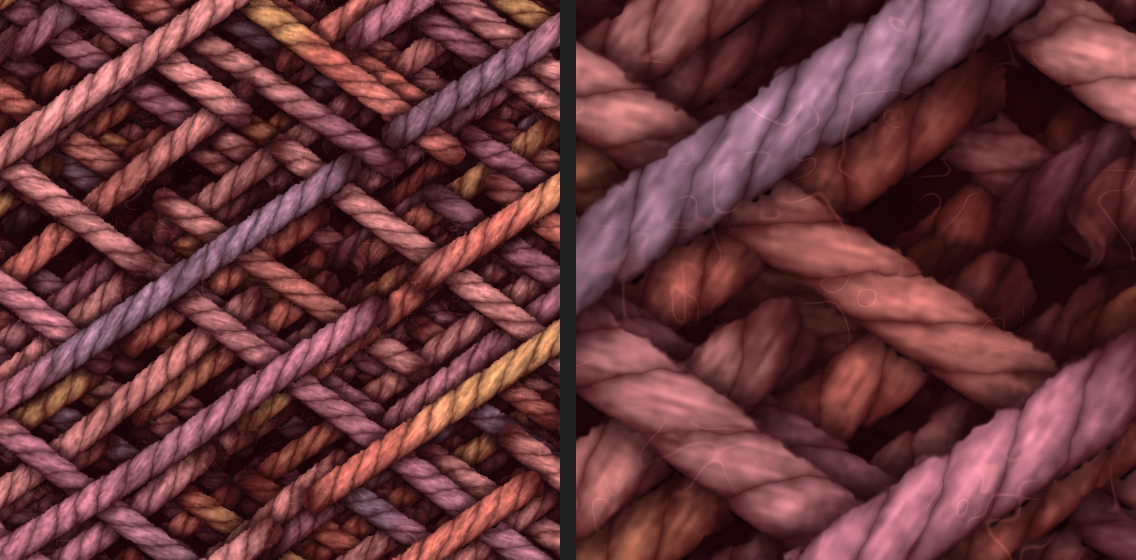
Left, the full canvas; right, a detail of the centre.
Give the GLSL for this texture, as a WebGL 1 fragment shader.

```glsl
precision highp float;
uniform vec2 u_resolution;

const int LAYERS = 9;
const vec3 PLUM = vec3(0.50, 0.38, 0.45);
const vec3 MAUVE = vec3(0.64, 0.40, 0.45);
const vec3 ROSE = vec3(0.76, 0.49, 0.48);
const vec3 BRICK = vec3(0.75, 0.41, 0.36);
const vec3 OCHRE = vec3(0.80, 0.57, 0.39);
const vec3 HOLLOW = vec3(0.105, 0.016, 0.028);

float hash(vec2 p) {
  vec3 h = fract(vec3(p.xyx) * 0.1031);
  h += dot(h, h.yzx + 33.33);
  return fract((h.x + h.y) * h.z);
}

float noise(vec2 p) {
  vec2 i = floor(p);
  vec2 f = fract(p);
  f = f * f * (3.0 - 2.0 * f);
  return mix(mix(hash(i), hash(i + vec2(1.0, 0.0)), f.x),
             mix(hash(i + vec2(0.0, 1.0)), hash(i + vec2(1.0)), f.x), f.y);
}

vec2 rotate(vec2 p, float angle) {
  vec2 axis = vec2(cos(angle), sin(angle));
  return vec2(dot(p, axis), dot(p, vec2(-axis.y, axis.x)));
}

// Hand-dyed gradient from cool to warm
vec3 dye(float warmth) {
  vec3 c = mix(PLUM, MAUVE, smoothstep(0.12, 0.32, warmth));
  c = mix(c, ROSE, smoothstep(0.36, 0.52, warmth));
  c = mix(c, BRICK, smoothstep(0.57, 0.70, warmth));
  return mix(c, OCHRE, smoothstep(0.77, 0.88, warmth));
}

// Fine fibres that lean with the twist, broken by small flecks
float fibres(vec2 q) {
  vec2 f = rotate(q, 0.38);
  return 0.45 * noise(f * vec2(75.0, 270.0)) + 0.35 * noise(f * vec2(40.0, 120.0) + 7.0)
       + 0.20 * noise(q * 190.0 + 3.0);
}

// One layer of parallel twisted strands, laid with its shadow over what is below
vec3 layYarn(vec3 under, vec2 p, float angle, float spacing, float radius,
             float span, float density, float light, float seed, float blur) {
  vec2 q = rotate(p - 0.5, angle) + vec2(hash(vec2(seed, 3.0)), hash(vec2(seed, 8.0)));
  q.y += 0.016 * (noise(vec2(q.x * 3.0, seed * 5.0)) - 0.5);

  // Row and piece of this strand
  float row = floor(q.y / spacing);
  float slack = 0.5 * spacing - radius;
  float y = q.y - (row + 0.5) * spacing - 0.8 * slack * (hash(vec2(row, seed)) - 0.5);
  float along = q.x / span + hash(vec2(row, seed + 20.0));
  float piece = floor(along);
  float x = (along - piece - 0.5) * span;
  vec2 id = vec2(row + seed * 13.0, piece);
  float present = step(hash(id + 31.0), density);

  // Two plies wound unevenly around each other
  float t = clamp(y / radius, -1.0, 1.0);
  float uneven = 0.55 * noise(q * vec2(17.0, 24.0)) + 0.10 * noise(q * 110.0);
  float turn = fract(q.x / (2.0 * radius) - 0.55 * t * (1.0 + 0.2 * t * t) + uneven + hash(id));
  float ply = pow(4.0 * turn * (1.0 - turn), 0.7);

  // Capsule outline with fuzz
  float halo = min(0.6 * slack, 0.026);
  float halfSpan = 0.5 * span - radius - halo;
  float fuzz = 0.005 * (noise(q * 95.0) - 0.5) + 0.004 * (noise(q * 230.0) - 0.5);
  float d = length(vec2(max(abs(x) - halfSpan, 0.0), y));
  d += fuzz - radius * (0.86 + 0.14 * ply);
  float cover = present * (1.0 - smoothstep(-blur, blur, d));
  float shadow = present * (1.0 - smoothstep(-0.004, halo, d));

  // Round shading, grooves and strand ends that sink away
  float round = sqrt(max(1.0 - t * t, 0.0));
  float shade = 0.20 + 0.70 * round + 0.18 * t;
  shade *= mix(0.50, 1.08, ply);
  shade *= 0.62 + 0.76 * fibres(q);
  shade *= mix(0.35, 1.0, smoothstep(-radius, 0.05, halfSpan - abs(x)));
  shade *= 0.86 + 0.28 * noise(q * 14.0 + seed);

  float drift = noise(vec2(q.x * 3.5, row * 7.3 + seed * 11.0));
  float warmth = 0.60 * hash(id + 57.0) + 0.40 * drift;
  float lit = shade * light;
  vec3 yarn = dye(warmth) * lit;
  yarn *= mix(vec3(1.04, 0.62, 0.66), vec3(1.0), smoothstep(0.15, 0.75, lit));
  yarn += 0.35 * HOLLOW;
  return mix(mix(under, HOLLOW, 0.74 * shadow), yarn, cover);
}

// Thin loose hairs
float hairs(vec2 p, float scale) {
  vec2 bend = vec2(noise(p * 31.0), noise(p * 31.0 + 40.0));
  float line = abs(noise(p * scale + 2.0 * bend) - 0.5);
  return (1.0 - smoothstep(0.0, 0.05, line)) * smoothstep(0.5, 0.75, noise(p * 27.0 + 9.0));
}

void main() {
  float shortSide = min(u_resolution.x, u_resolution.y);
  vec2 p = gl_FragCoord.xy / shortSide;
  float blur = max(0.0018, 1.0 / shortSide);
  vec3 colour = HOLLOW * (0.6 + 0.8 * noise(p * 40.0));

  // Crossing layers from deep and crowded to high and sparse
  for (int i = 0; i < LAYERS; i++) {
    float seed = float(i) + 1.0;
    float depth = float(i) / float(LAYERS - 1);
    float side = mod(seed, 2.0) * 2.0 - 1.0;
    float angle = side * (0.61 + 0.10 * (hash(vec2(seed, 71.0)) - 0.5));
    colour = layYarn(colour, p, angle, mix(0.078, 0.21, depth * depth),
                     mix(0.021, 0.027, depth), mix(0.22, 1.3, depth * depth),
                     mix(0.85, 0.72, depth), mix(0.52, 1.22, depth), seed, blur);
  }

  colour += vec3(0.11, 0.065, 0.06) * hairs(p, 62.0);
  gl_FragColor = vec4(clamp(colour, 0.0, 1.0), 1.0);
}
```
